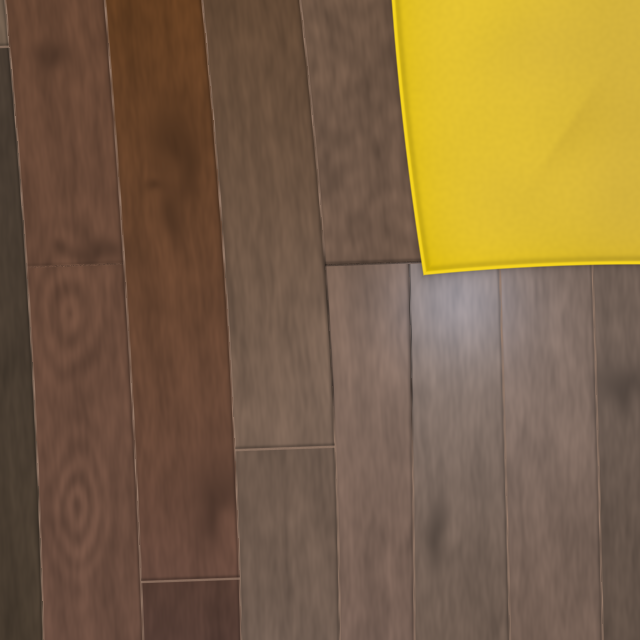
This texture is drawn by a Shadertoy shader. Its source:

```glsl
// A plank floor with a soft reflected light and the corner of a yellow mat.
// Bowed seams split the canvas into boards; stretched gradient noise, knots and
// elliptical rings give the grain, and two curved edges bound the mat.

#define GRAIN_AMOUNT 0.16
#define FIGURE_AMOUNT 0.13
#define RING_AMOUNT 0.09
#define SEAM_WIDTH 0.0014
#define SEAM_LIGHT vec3(0.60, 0.49, 0.42)
#define SHEEN_COLOR vec3(0.055, 0.060, 0.068)
#define GLOW_COLOR vec3(0.10, 0.135, 0.185)
#define MAT_COLOR vec3(0.885, 0.755, 0.205)
#define MAT_MUTED vec3(0.83, 0.70, 0.24)
#define MAT_RIM vec3(0.96, 0.83, 0.12)

// Seam position: x at the top, drift to the bottom, bow
const vec3 seams[7] = vec3[7](
    vec3(.008, .060, .036), vec3(.164, .060, .023), vec3(.316, .061, .040),
    vec3(.469, .062, .055), vec3(.628, .020, .013), vec3(.766, .031, .008),
    vec3(.911, .031, .008));
const vec3 boardTop[8] = vec3[8](
    vec3(.42, .35, .29), vec3(.39, .27, .20), vec3(.38, .24, .13), vec3(.38, .285, .21),
    vec3(.42, .33, .265), vec3(.50, .43, .39), vec3(.50, .43, .39), vec3(.46, .39, .35));
const vec3 boardBottom[8] = vec3[8](
    vec3(.41, .34, .27), vec3(.41, .30, .25), vec3(.40, .29, .25), vec3(.48, .40, .35),
    vec3(.43, .35, .31), vec3(.43, .36, .315), vec3(.45, .37, .325), vec3(.37, .31, .27));
// Cross joint: height from the top, brightness of the board below it
const vec2 joints[8] = vec2[8](
    vec2(.076, .67), vec2(.415, 1.), vec2(.907, .83), vec2(.701, .90),
    vec2(.412, 1.07), vec2(2., 1.), vec2(2., 1.), vec2(2., 1.));
// Knots and stains: centre, radii
const vec4 knots[9] = vec4[9](
    vec4(.091, .387, .013, .012), vec4(.160, .395, .035, .017), vec4(.243, .293, .014, .010),
    vec4(.275, .235, .030, .060), vec4(.340, .785, .038, .055), vec4(.975, .605, .040, .032),
    vec4(.682, .825, .015, .050), vec4(.080, .085, .028, .020), vec4(.270, .345, .016, .035));

vec2 gradientAt(vec2 cell) {
    float a = 6.2832 * fract(sin(dot(cell, vec2(127.1, 311.7))) * 43758.5);
    return vec2(cos(a), sin(a));
}

float noise(vec2 p) {
    vec2 i = floor(p), f = p - i, u = f * f * f * (f * (f * 6. - 15.) + 10.), e = vec2(1, 0);
    return mix(mix(dot(gradientAt(i), f), dot(gradientAt(i + e.xy), f - e.xy), u.x),
               mix(dot(gradientAt(i + e.yx), f - e.yx), dot(gradientAt(i + 1.), f - 1.), u.x), u.y);
}

float seamX(int i, float y) {
    return seams[i].x + seams[i].y * y + seams[i].z * y * (1. - y);
}

float rings(vec2 q, vec2 centre, vec2 radii, float wobble) {
    float r = length((q - centre) / radii);
    return sin(r * 13. + wobble * 5.) * exp(-r * r * 0.8);
}

vec3 woodFloor(vec2 q, float px) {
    // Find the board and the nearest seam
    int column = 0;
    float left = seamX(0, q.y) - 0.155, seamDist = 1., darkSeam = 0.;
    for (int i = 0; i < 7; i++) {
        if (i == 4 && q.y < joints[4].x) continue;
        float d = q.x - seamX(i, q.y);
        if (d > 0.) { column = i + 1; left = q.x - d; }
        if (abs(d) < abs(seamDist)) {
            seamDist = d;
            darkSeam = i == 4 ? 1. - smoothstep(.62, .75, q.y)
                     : i == 3 ? smoothstep(.36, .43, q.y) * (1. - smoothstep(.60, .70, q.y)) : 0.;
        }
    }
    vec2 joint = joints[column];
    float jointDist = q.y - joint.x + 0.035 * (q.x - left - 0.07);
    float below = smoothstep(-px, px, jointDist);
    vec3 col = mix(boardTop[column], boardBottom[column], q.y) * mix(1., joint.y, below);

    // Grain runs along each board
    vec2 g = vec2(q.x - left, q.y) + vec2(float(column) * 3.7, below * 5.3);
    float wobble = noise(g * vec2(14., 7.));
    float grain = noise(g * vec2(95., 7.) + wobble * 1.5) * 0.6
                + noise(g * vec2(170., 38.)) * 0.4;
    float figure = noise(g * vec2(24., 4.) + wobble) + 0.45 * noise(g * vec2(42., 22.));
    float tone = 1. + GRAIN_AMOUNT * grain + FIGURE_AMOUNT * figure;
    if (column == 1)
        tone += RING_AMOUNT * (rings(q, vec2(.122, .79), vec2(.047, .105), wobble)
                             + rings(q, vec2(.110, .49), vec2(.055, .115), wobble));
    if (column == 4)
        tone += 0.13 * (1. - below) * noise(vec2(g.x * 42. + g.y * 20., g.y * 27. - g.x * 18.));
    for (int i = 0; i < 9; i++) {
        vec2 k = (q - knots[i].xy) / knots[i].zw + 0.9 * vec2(wobble, figure);
        tone -= (0.22 + 0.25 * grain) * exp(-dot(k, k));
    }
    col *= tone;

    // Reflected light
    vec2 s = (q - vec2(.70, .57)) / vec2(.25, .22), h = (q - vec2(.715, .465)) / vec2(.105, .095);
    float lit = column == 4 ? below : 1.;
    col += lit * (SHEEN_COLOR * exp(-dot(s, s)) + GLOW_COLOR * exp(-dot(h, h)));

    // Bevelled seams and joints
    float wear = clamp(0.55 + 0.9 * noise(vec2(seamDist * 20. + float(column), q.y * 24.)), 0.1, 0.9);
    float line = 1. - smoothstep(SEAM_WIDTH - px * .5, SEAM_WIDTH + px, abs(seamDist));
    col *= 1. - 0.20 * exp(-pow((seamDist + .002) / .003, 2.));
    col = mix(col, mix(SEAM_LIGHT, col * .5, darkSeam), line * wear);
    float cross = 1. - smoothstep(SEAM_WIDTH - px * .5, SEAM_WIDTH + px, abs(jointDist));
    vec3 crossColor = column == 4 ? col * 0.55 : SEAM_LIGHT;
    col *= 1. - 0.22 * exp(-pow((jointDist + .003) / .003, 2.)) * (column == 1 ? .4 : 1.);
    return mix(col, crossColor, cross * (column == 1 ? .08 : .7));
}

vec3 matSurface(vec2 q, vec2 inset, float d) {
    vec3 col = mix(MAT_COLOR, MAT_MUTED, smoothstep(.72, 1., q.x + .10 * noise(q * 6.)));
    col.b -= 0.13 * exp(-inset.x / .04) + 0.09 * exp(-inset.y / .03);
    // Shallow diagonal crease with a soft shadow to its right
    float across = q.x - .885 + (q.y - .20) * .65;
    float along = exp(-pow((q.y - .20) / .07, 2.));
    col -= vec3(.045, .045, .01) * along * smoothstep(-.008, .012, across) * exp(-max(across, 0.) / .06);
    col *= 1. + 0.018 * noise(q * 110.) + 0.025 * noise(q * 9.);
    // Raised rim and the groove inside it
    col *= 1. - 0.11 * exp(-pow((d - .009) / .005, 2.));
    return mix(MAT_RIM, col, smoothstep(.003, .007, d));
}

void mainImage(out vec4 fragColor, in vec2 fragCoord) {
    vec2 q = fragCoord / iResolution.xy;
    q.y = 1. - q.y;
    float px = 1. / iResolution.y;

    // Mat edges, measured inwards
    float reach = (1. - q.x) / .34;
    vec2 inset = vec2(q.x - (.612 + .072 * q.y + .102 * q.y * q.y),
                      .413 + .017 * reach * reach - q.y);
    float d = min(inset.x, inset.y);

    vec3 col = woodFloor(q, px);
    col *= 1. - 0.20 * exp(-max(-d, 0.) / .006);
    col = mix(col, matSurface(q, max(inset, 0.), d), smoothstep(-px, px, d));
    fragColor = vec4(clamp(col, 0., 1.), 1.);
}
```
